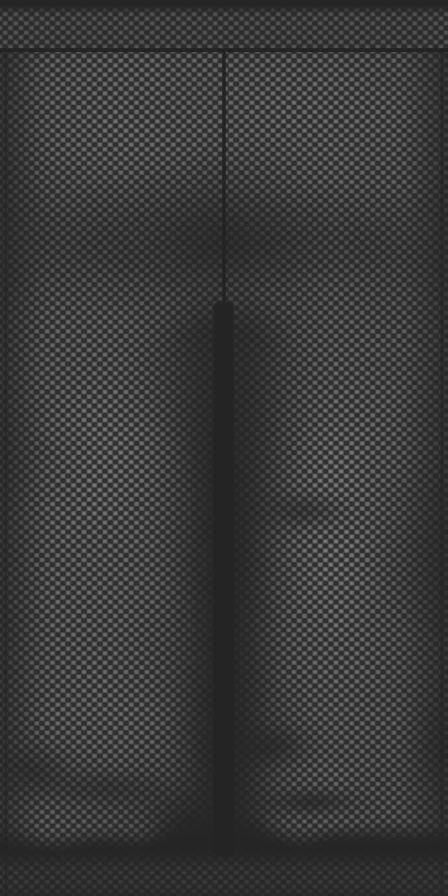
This texture is drawn by a Shadertoy shader. Its source:

```glsl
// Dark woven mesh panel with a hemmed top, a fine centre seam and a long slit.
// Staggered rows of wide threads are lit by a soft mask built from bands, a
// tapering halo around the slit, smoky stains and noise. Canvas width is one unit.

const float TAU = 6.2831853;
const vec2 WEAVE_COUNT = vec2(42.667, 48.0);
const float HEM_Y = 1.888;
const float SLIT_TOP = 1.326;
const float SLIT_BOTTOM = 0.09;

float hash(vec2 p) {
    p = fract(p * vec2(0.1031, 0.1137));
    p += dot(p, p.yx + 33.3);
    return fract((p.x + p.y) * p.x * 17.0);
}

float noise(vec2 p) {
    vec2 cell = floor(p), f = fract(p);
    f = f * f * (3.0 - 2.0 * f);
    return mix(mix(hash(cell), hash(cell + vec2(1, 0)), f.x),
               mix(hash(cell + vec2(0, 1)), hash(cell + vec2(1, 1)), f.x), f.y);
}

float fbm(vec2 p) {
    float sum = 0.0, amp = 0.5;
    for (int i = 0; i < 4; i++) {
        sum += amp * noise(p);
        p = p * 2.03 + 7.1;
        amp *= 0.5;
    }
    return sum;
}

// Soft elliptical spot, 1 at its centre.
float blob(vec2 p, vec2 centre, vec2 radius) {
    vec2 d = (p - centre) / radius;
    return exp(-dot(d, d));
}

// Smooth line, 1 on its centre.
float line(float d, float halfWidth, float blur) {
    return 1.0 - smoothstep(halfWidth - blur, halfWidth + blur, abs(d));
}

float boxDistance(vec2 p, vec2 halfSize, float corner) {
    vec2 d = abs(p) - halfSize + corner;
    return length(max(d, 0.0)) + min(max(d.x, d.y), 0.0) - corner;
}

// Offset rows of small bright threads.
float weave(vec2 p) {
    vec2 wave = cos(p * WEAVE_COUNT * TAU);
    return smoothstep(0.25, 0.95, 0.5 + 0.5 * wave.x * wave.y);
}

// Shadow beside the slit: arched at the top, tapering downwards.
float slitHalo(vec2 p) {
    float side = p.x - 0.5;
    float flare = smoothstep(0.85, 1.25, p.y);
    float width = side < 0.0 ? mix(0.095, 0.135, flare) : mix(0.105, 0.14, flare);
    float body = exp(-pow(abs(side) / width, 2.5));
    body *= 1.0 - smoothstep(1.25, 1.38, p.y + 2.0 * side * side);
    return body * mix(0.92, 0.8, flare);
}

// Smoky marks on the lower half.
float stains(vec2 p) {
    float s = 0.55 * blob(p, vec2(0.68, 0.86), vec2(0.085, 0.035));
    s += 0.7 * blob(p, vec2(0.60, 0.335), vec2(0.085, 0.04));
    s += 0.75 * blob(p, vec2(0.70, 0.21), vec2(0.085, 0.025));
    s += 0.5 * blob(p, vec2(0.24, 0.24), vec2(0.13, 0.035));
    s += 0.55 * blob(p, vec2(0.08, 0.28), vec2(0.07, 0.05));
    s += 0.7 * blob(p, vec2(0.42, 0.17), vec2(0.11, 0.06));
    s += 0.35 * blob(p, vec2(0.97, 0.75), vec2(0.10, 0.20));
    return s + 0.45 * blob(p, vec2(0.98, 0.34), vec2(0.06, 0.10));
}

// Light on the cloth between hem and floor.
float panelLight(vec2 p) {
    float light = 0.80 + 0.35 * (fbm(p * vec2(4.0, 5.0)) - 0.47);
    light += 0.22 * blob(p, vec2(0.5, 1.74), vec2(0.42, 0.14));
    light -= 0.34 * blob(p, vec2(0.5, 1.46), vec2(0.7, 0.11));
    light -= 0.18 * blob(p, vec2(0.5, 1.46), vec2(0.14, 0.16));
    light += 0.36 * blob(p, vec2(0.75, 0.84), vec2(0.12, 0.48));
    light += 0.26 * blob(p, vec2(0.22, 0.85), vec2(0.13, 0.5));
    float edge = min(p.x, 1.0 - p.x);
    light *= mix(0.35, 1.0, smoothstep(-0.01, 0.12, edge));
    return light * (1.0 - slitHalo(p)) * (1.0 - min(stains(p), 0.95));
}

void mainImage(out vec4 fragColor, in vec2 fragCoord) {
    vec2 p = fragCoord / iResolution.x;
    float blur = 0.75 / iResolution.x;

    // Panel, dim floor strip and lit hem
    float floorY = 0.125 + 0.035 * smoothstep(0.3, 0.42, p.x)
                 - 0.025 * smoothstep(0.5, 0.65, p.x) + 0.025 * (noise(p * 9.0) - 0.5);
    float light = panelLight(p) * smoothstep(floorY - 0.025, floorY + 0.035, p.y);
    light += 0.28 * (1.0 - smoothstep(0.05, 0.105, p.y)) * smoothstep(-0.02, 0.03, p.y);
    float hem = smoothstep(HEM_Y - blur, HEM_Y + blur, p.y);
    light = mix(light, 0.62 * (1.0 - smoothstep(1.965, 1.99, p.y)), hem);
    light = clamp(light, 0.0, 1.2);
    float shade = 0.147 + light * (0.035 + 0.25 * weave(p));

    // Stitched border, hem fold and centre seam
    float below = 1.0 - hem;
    float border = line(p.x - 0.013, 0.003, blur) + line(p.x - 0.986, 0.003, blur);
    shade = mix(shade, 0.145, 0.7 * border * below);
    shade = mix(shade, 0.13, 0.9 * line(p.y - HEM_Y, 0.0045, blur));
    float seam = line(p.x - 0.5, 0.004, blur) * step(SLIT_TOP, p.y) * below;
    shade = mix(shade, 0.135, 0.95 * seam);

    // Open slit
    vec2 slitCentre = vec2(0.499, 0.5 * (SLIT_TOP + SLIT_BOTTOM));
    vec2 slitHalf = vec2(0.022, 0.5 * (SLIT_TOP - SLIT_BOTTOM));
    float slit = boxDistance(p - slitCentre, slitHalf, 0.012);
    shade = mix(shade, 0.14, 1.0 - smoothstep(-0.003, 0.004, slit));

    fragColor = vec4(vec3(shade), 1.0);
}
```
